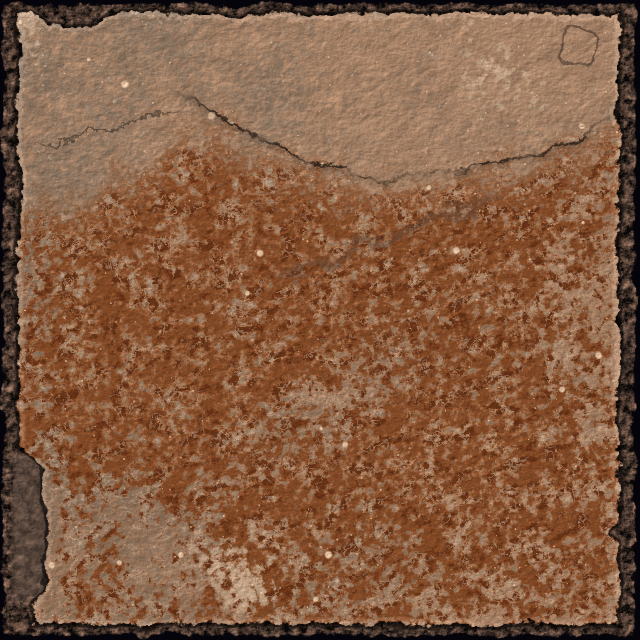
Give the GLSL for this texture, as a three.js fragment shader.

```glsl
// Weathered stone tile: grey-tan slab above a curved crack, rust below, dark chipped rim.
// Gradient noise drives stains, veins and relief; curves and soft spots place the parts.
varying vec2 vUv;

const vec3 VOID = vec3(0.02, 0.015, 0.04);
const vec3 STONE = vec3(0.64, 0.50, 0.395);
const vec3 STONE_GREY = vec3(0.53, 0.445, 0.37);
const vec3 PALE = vec3(0.78, 0.66, 0.55);
const vec3 RUST = vec3(0.50, 0.28, 0.145);
const vec3 RUST_DARK = vec3(0.37, 0.17, 0.07);
const vec3 RUST_LIGHT = vec3(0.63, 0.42, 0.28);

vec2 hash2(vec2 p) {
  vec3 q = fract(p.xyx * vec3(0.1031, 0.1030, 0.0973));
  q += dot(q, q.yzx + 33.33);
  return fract((q.xx + q.yz) * q.zy);
}
float corner(vec2 cell, vec2 f, vec2 o) {
  return dot(hash2(cell + o) * 2.0 - 1.0, f - o);
}
float gradientNoise(vec2 p) {
  vec2 i = floor(p), f = p - i, e = vec2(1, 0);
  vec2 u = f * f * (3.0 - 2.0 * f);
  return 1.4 * mix(mix(corner(i, f, e.yy), corner(i, f, e.xy), u.x),
                   mix(corner(i, f, e.yx), corner(i, f, e.xx), u.x), u.y);
}
float fbm(vec2 p) {
  float sum = 0.0, amp = 0.6;
  for (int k = 0; k < 4; k++) {
    sum += amp * gradientNoise(p);
    p = mat2(1.6, 1.2, -1.2, 1.6) * p + 19.7;
    amp *= 0.6;
  }
  return sum;
}
float band(float x, float a, float b, float soft) {
  return smoothstep(a - soft, a + soft, x) * (1.0 - smoothstep(b - soft, b + soft, x));
}
// Soft tilted elliptical spot
float spot(vec2 p, vec2 center, vec2 size, float angle) {
  float c = cos(angle), s = sin(angle);
  vec2 q = mat2(c, -s, s, c) * (p - center) / size;
  return exp(-dot(q, q));
}
float stroke(float dist, float width) {
  return 1.0 - smoothstep(width * 0.3, width, abs(dist));
}
float crackHeight(float x) {
  float l = clamp((0.59 - x) / 0.34, 0.0, 1.0), r = clamp((x - 0.59) / 0.38, 0.0, 1.0);
  return 0.72 + 0.155 * pow(l, 1.4) + 0.05 * r + 0.06 * pow(r, 5.0);
}
float rustTop(float x) {
  float hump = (x - 0.32) / 0.12;
  return min(crackHeight(x) - 0.018, 0.67 + 0.12 * exp(-hump * hump) + 0.2 * smoothstep(0.4, 0.6, x));
}
// Round specks, one candidate per grid cell
float specks(vec2 p, float cells, float chance) {
  vec2 id = floor(p * cells), r = hash2(id + 5.3);
  float radius = mix(0.05, 0.12, r.y);
  float d = length(fract(p * cells) - 0.2 - 0.6 * hash2(id + 41.7));
  return step(r.x, chance) * (1.0 - smoothstep(radius * 0.6, radius * 1.3, d));
}
// Positive on the tile face, negative on the broken rim
float faceDistance(vec2 p) {
  float left = 0.029 + 0.04 * band(p.y, 0.06, 0.285, 0.02) + 0.024 * (1.0 - smoothstep(0.04, 0.07, p.y));
  float top = 0.977 - 0.018 * band(p.x, 0.065, 0.16, 0.015);
  float notch = 0.016 * spot(p, vec2(0.962, 0.168), vec2(0.03, 0.01), 0.0);
  vec2 d = min(p - vec2(left, 0.025), vec2(0.965 - notch, top) - p);
  return min(d.x, d.y);
}
// Places where rust has worn back to stone
float wornPatches(vec2 p) {
  float w = 0.6 * spot(p, vec2(0.98, 0.5), vec2(0.12, 0.24), 0.0);
  w += 0.45 * spot(p, vec2(0.53, 0.38), vec2(0.20, 0.05), 0.62);
  w += 0.6 * spot(p, vec2(0.23, 0.15), vec2(0.13, 0.07), -0.65);
  w += 0.5 * spot(p, vec2(0.03, 0.54), vec2(0.055, 0.11), 0.0);
  w += 0.8 * spot(p, vec2(0.07, 0.14), vec2(0.03, 0.15), 0.0);
  return w + 0.12 + 0.3 * (1.0 - smoothstep(0.0, 0.3, p.y));
}
float relief(vec2 p) { return fbm(p * vec2(95, 130)); }

void main() {
  vec2 p = vUv;
  float broad = fbm(p * 6.0), mid = fbm(p * 20.0 + 7.0), fine = fbm(p * 75.0 + 3.0);
  vec2 warped = p + 0.012 * vec2(mid, broad);
  float streak = fbm(mat2(0.91, -0.42, 0.42, 0.91) * warped * vec2(26, 48));
  // Stone, rust and veins
  float grey = clamp(0.6 - 0.9 * p.x + 0.8 * broad + 1.4 * fine, 0.0, 1.0);
  vec3 stone = mix(STONE, STONE_GREY, grey) * (1.0 + 0.2 * streak);
  vec3 rust = mix(RUST, RUST_LIGHT, smoothstep(-0.1, 0.35, fine + 0.5 * mid));
  rust = mix(rust, RUST_DARK, 0.8 * smoothstep(0.08, 0.36, streak - 0.8 * fine));
  float cover = smoothstep(-0.04, 0.04, rustTop(p.x) - p.y + 0.11 * mid + 0.1 * fine);
  float worn = smoothstep(0.25, 0.65, wornPatches(p) + 0.7 * mid + 1.1 * fine);
  vec3 color = mix(stone, rust, cover * (1.0 - 0.85 * worn));
  float vein = stroke(fbm(warped * 48.0 + 11.0), 0.1) * smoothstep(-0.25, 0.35, mid + streak);
  color = mix(color, PALE * 0.95, 0.5 * vein * cover);
  // Pale blooms and specks
  float bloom = spot(p, vec2(0.37, 0.10), vec2(0.08, 0.05), -0.4);
  bloom += 0.75 * spot(p, vec2(0.77, 0.88), vec2(0.09, 0.05), -0.5);
  bloom += spot(p, vec2(0.045, 0.95), vec2(0.02, 0.05), 0.0);
  color = mix(color, PALE, 0.8 * smoothstep(0.4, 1.1, bloom + 0.8 * mid + 1.2 * fine));
  color = mix(color, PALE * 1.12, max(specks(p, 19.0, 0.05), 0.65 * specks(p, 65.0, 0.1)));
  // Cracks and engraved ring
  float jitter = 0.012 * gradientNoise(p * 24.0) + 0.01 * fine;
  float gap = p.y - crackHeight(p.x) + jitter;
  float reach = band(p.x, 0.29, 0.98, 0.05) * clamp(0.8 + 1.5 * mid, 0.3, 1.0);
  color *= 1.0 - reach * (0.5 * stroke(gap, 0.0035) + 0.15 * stroke(gap + 0.005, 0.01));
  float branch = stroke(p.y - 0.755 - 0.27 * p.x + 1.5 * jitter, 0.0035);
  color *= 1.0 - 0.35 * branch * band(p.x, 0.06, 0.29, 0.03);
  float seam = stroke(p.y - 0.416 - 0.35 * p.x + 2.0 * jitter, 0.012);
  color = mix(color, vec3(0.36, 0.27, 0.22), 0.45 * seam * band(p.x, 0.44, 0.77, 0.03));
  vec2 q = abs(mat2(0.97, 0.24, -0.24, 0.97) * (p - vec2(0.905, 0.927))) - 0.016;
  color *= 1.0 - 0.35 * stroke(length(max(q, 0.0)) - 0.011 + 0.5 * jitter, 0.003);
  // Relief light, broken rim and empty margin
  float light = relief(p) - relief(p + vec2(-0.002, 0.002));
  float face = faceDistance(p) + 0.013 * mid + 0.007 * fine;
  color = color * (1.0 + 0.3 * light) + 0.09 * stroke(face - 0.004, 0.005);
  float chip = band(p.y, 0.065, 0.29, 0.01) * smoothstep(0.012, 0.025, p.x) * step(p.x, 0.5);
  vec3 rim = mix(vec3(0.27, 0.205, 0.17), vec3(0.34, 0.27, 0.23), chip);
  rim *= clamp(1.0 + (2.2 - 1.5 * chip) * (fine + 0.4 * light), 0.15, 2.4);
  rim *= 1.0 - 0.6 * stroke(face + 0.002, 0.005);
  color = mix(rim, color, smoothstep(-0.0015, 0.0015, face));
  vec2 m = min(p - vec2(0.005, 0.008), vec2(0.991, 0.993) - p);
  float margin = min(m.x, m.y) + 0.012 * mid + 0.004 * fine;
  gl_FragColor = vec4(mix(VOID, color, smoothstep(-0.002, 0.002, margin)), 1.0);
}
```
